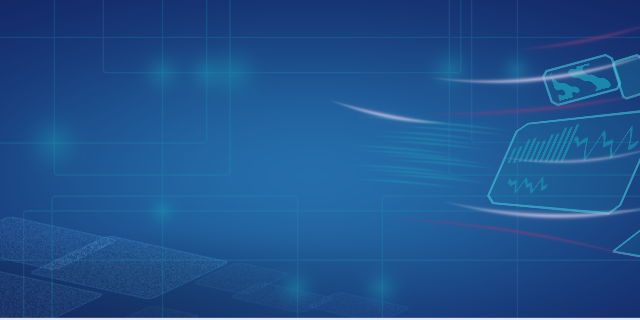
Write a Shadertoy shader that draws this background.

```glsl
// A blue technology backdrop: a soft radial gradient, thin circuit outlines with
// teal glows, speckled floor tiles, tapered light streaks and tilted data panels.
// Coordinates run 0..200 by 0..100, in hundredths of the canvas height.

const vec3 NAVY = vec3(0.065, 0.11, 0.36);
const vec3 AZURE = vec3(0.14, 0.43, 0.67);
const vec3 TEAL = vec3(0.10, 0.62, 0.72);
const vec3 CYAN = vec3(0.25, 0.78, 0.86);
const vec3 PALE = vec3(0.72, 0.72, 0.86);
const vec3 ROSE = vec3(0.55, 0.24, 0.48);

float hash(vec2 p) {
    p = fract(p * vec2(0.1031, 0.1137));
    p += dot(p, p.yx + 33.33);
    return fract((p.x + p.y) * p.x * 7.31);
}

float stroke(float d, float width, float px) {
    return 1.0 - smoothstep(width, width + px, abs(d));
}

float fill(float d, float px) {
    return 1.0 - smoothstep(-px, px, d);
}

float roundBox(vec2 p, vec2 lo, vec2 hi, float r) {
    vec2 d = abs(p - 0.5 * (lo + hi)) - 0.5 * (hi - lo) + r;
    return length(max(d, 0.0)) + min(max(d.x, d.y), 0.0) - r;
}

// Box with cut corners in local coordinates q, whose edges lie at +-1
float chamferBox(vec2 q, vec2 size, float cut) {
    vec2 s = abs(q) * size - size;
    return max(max(s.x, s.y), (s.x + s.y + cut) * 0.707);
}

vec2 toLocal(vec2 p, vec2 center, vec2 u, vec2 v) {
    return inverse(mat2(u, v)) * (p - center);
}

// Tapered beam over xs; ys = start, control and end heights
float streak(vec2 p, vec2 xs, vec3 ys, float width) {
    float t = clamp((p.x - xs.x) / (xs.y - xs.x), 0.0, 1.0);
    float y = mix(mix(ys.x, ys.y, t), mix(ys.y, ys.z, t), t);
    float taper = sin(3.14159 * t);
    float d = (p.y - y) / (width * (0.35 + 0.65 * taper));
    return taper * (exp(-d * d) + 0.18 * exp(-abs(d) * 0.7));
}

// Zigzag graph from layered waves inside lo..hi
float graph(vec2 q, vec2 lo, vec2 hi, float px) {
    float x = (q.x - lo.x) / (hi.x - lo.x);
    float wave = 0.25 + 0.25 * sin(x * 17.0) + abs(fract(x * 5.0) - 0.5);
    return stroke((q.y - mix(lo.y, hi.y, wave)) * 6.0, 0.15, px) * step(abs(x - 0.5), 0.5);
}

vec3 addFloor(vec3 col, vec2 p, float px) {
    const vec4 tiles[7] = vec4[7](vec4(40.4, 16.4, 0.5, 0.5), vec4(-2.5, 7.1, 0.6, 0.5),
        vec4(10, 24, 0.45, 0.4), vec4(75.5, 13, 0.22, 0.28), vec4(88, 7, 0.3, 0.2),
        vec4(112, 4, 0.3, 0.2), vec4(49, 0, 0.2, 0.25));
    float grain = hash(floor(p * 2.56));
    col *= 1.0 - 0.15 * smoothstep(30.0, 12.0, p.y) * smoothstep(150.0, 40.0, p.x);
    for (int i = 0; i < 7; i++) {
        vec4 t = tiles[i];
        vec2 q = toLocal(p, t.xy, vec2(37.8, -8.3) * t.z, vec2(24.7, 11.7) * t.w);
        float d = chamferBox(q, vec2(37, 23) * t.zw, 1.0);
        float strength = i < 3 ? 1.0 : 0.4;
        col += strength * fill(d, px) * vec3(0.035, 0.05, 0.045) * (0.3 + 1.2 * grain);
        col += strength * stroke(d, 0.15, px) * vec3(0.02, 0.05, 0.07);
    }
    return col;
}

vec3 addCircuit(vec3 col, vec2 p, float px) {
    const vec4 boxes[8] = vec4[8](vec4(17, 45.3, 71.9, 120), vec4(32.3, 77.3, 144, 120),
        vec4(-10, 55.3, 64.6, 120), vec4(16.3, -10, 93, 38.7), vec4(7.4, -10, 210, 34.1),
        vec4(119.5, -10, 210, 38.7), vec4(140.4, 45.3, 210, 120), vec4(147.4, 55.5, 210, 120));
    const vec3 glows[9] = vec3[9](vec3(50.8, 77, 5), vec3(64.6, 77, 5), vec3(73, 77, 6),
        vec3(17, 55.2, 6.5), vec3(50.8, 34, 3.5), vec3(140.6, 78, 5), vec3(161.5, 78, 4),
        vec3(92.5, 10, 4.5), vec3(119.3, 10, 4.5));
    vec2 axes = min(abs(p - vec2(50.8, 88.3)), abs(p - vec2(161.7, 18.7)));
    float lines = stroke(min(axes.x, axes.y), 0.06, px);
    for (int i = 0; i < 8; i++)
        lines = max(lines, stroke(roundBox(p, boxes[i].xy, boxes[i].zw, 1.0), 0.06, px));
    col = mix(col, TEAL, 0.2 * lines);
    for (int i = 0; i < 9; i++) {
        float r = length(p - glows[i].xy) / glows[i].z;
        col = mix(col, TEAL, 0.27 * exp(-r * r) + 0.09 * exp(-r * 1.5));
    }
    return col;
}

// Glass sheet with a bright rim; ink is the drawing on it
vec3 addPanel(vec3 col, float d, float ink, float px) {
    col = mix(col, TEAL, fill(d, px) * (0.12 + 0.65 * ink));
    return mix(col, CYAN, 0.6 * stroke(d, 0.2, px));
}

vec3 addPanels(vec3 col, vec2 p, float px) {
    // Large dashboard: rising bars and two graphs
    vec2 q = toLocal(p, vec2(178.4, 49.2), vec2(21.4, 0.3), vec2(6.3, 14.3));
    q.y /= 1.0 + 0.15 * q.x;
    float x = (q.x + 0.95) * 13.0, k = floor(x);
    float top = 0.25 + 0.045 * k + 0.25 * hash(vec2(k, 7));
    float ink = smoothstep(0.3, 0.2, abs(fract(x) - 0.5)) * step(abs(k - 5.0), 5.0);
    ink *= step(0.02, q.y) * smoothstep(top + 0.06, top, q.y);
    ink += graph(q, vec2(-0.1, 0.05), vec2(0.85, 0.7), px);
    ink += graph(q, vec2(-0.8, -0.7), vec2(-0.2, -0.35), px);
    col = addPanel(col, chamferBox(q, vec2(21.4, 14.3), 2.5), 0.8 * ink, px);
    // Map panel with island shapes
    q = toLocal(p, vec2(181.8, 75), vec2(10.7, 2.9), vec2(-1.8, 5.3));
    float land = sin(q.x * 6.5 + 1.8 * sin(q.y * 3.0)) + 0.5 * sin(q.y * 7.0 + q.x * 9.0);
    land = smoothstep(0.1, 0.35, land + 0.3 * sin(q.x * 23.0)) * step(max(abs(q.x), abs(q.y)), 0.8);
    col = addPanel(col, chamferBox(q, vec2(11, 5.6), 1.5), land, px);
    // Side and corner panels
    q = toLocal(p, vec2(197.4, 76), vec2(4.2, 1.3), vec2(-1.8, 5.7));
    col = addPanel(col, chamferBox(q, vec2(4.4, 6), 0.8), 0.2, px);
    q = toLocal(p, vec2(211, 26.6), vec2(10.4, -1.8), vec2(9.1, 7));
    return addPanel(col, chamferBox(q, vec2(10.5, 9), 0.5), 0.0, px);
}

vec3 addStreaks(vec3 col, vec2 p) {
    for (float i = 0.0; i < 14.0; i++) {
        float r = hash(vec2(i * 3.7, 11)), y = 44.0 + 1.5 * i, x = 108.0 + 18.0 * r;
        col = mix(col, TEAL, 0.32 * streak(p, vec2(x, x + 36.0), vec3(y, y - 0.5, y - 3.0), 0.4));
    }
    float rose = streak(p, vec2(117, 208), vec3(31.8, 30.5, 17), 0.5);
    rose += streak(p, vec2(161, 208), vec3(84.5, 86, 94), 0.7);
    rose += streak(p, vec2(130, 208), vec3(64.5, 63.5, 72), 0.7);
    float pale = 0.6 * streak(p, vec2(156, 208), vec3(51, 46.5, 55), 0.6);
    pale += streak(p, vec2(134, 208), vec3(75.8, 70.8, 85), 0.75);
    pale += streak(p, vec2(102.8, 139.5), vec3(68.8, 62.3, 61.5), 0.7);
    pale += streak(p, vec2(138, 208), vec3(37.2, 28.4, 36.2), 0.8);
    return mix(mix(col, ROSE, 0.4 * rose), PALE, min(0.7 * pale, 0.9));
}

void mainImage(out vec4 fragColor, in vec2 fragCoord) {
    float px = 100.0 / iResolution.y;
    vec2 p = fragCoord * px, e = (p - vec2(98, 45)) / vec2(120, 50);
    vec3 col = mix(NAVY, AZURE, exp(-dot(e, e)));
    col = addCircuit(addFloor(col, p, px), p, px);
    col = addStreaks(addPanels(col, p, px), p);
    // Light strip along the bottom edge
    col = mix(col, vec3(0.88, 0.90, 0.95), fill(p.y - 0.7, 0.5 * px));
    fragColor = vec4(col, 1.0);
}
```
